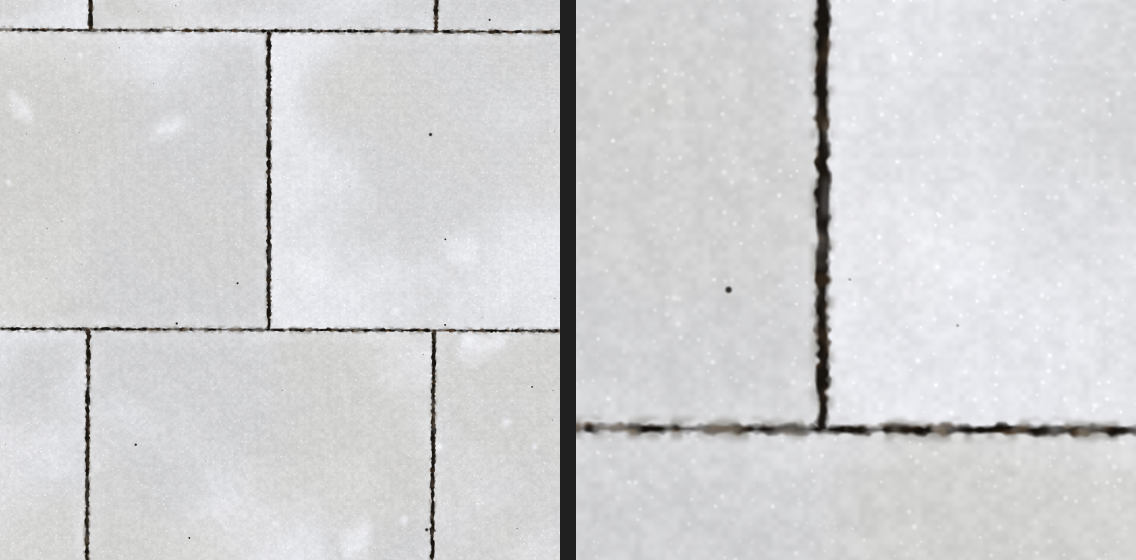
Left, the full canvas; right, a detail of the centre.
Write a WebGL 1 fragment shader that draws this texture.

```glsl
precision highp float;
// Pale concrete slabs in running bond with thin, dark, weathered joints.

uniform vec2 u_resolution;

#define SLAB_SIZE vec2(0.617, 0.534)
#define BED_Y 0.413
#define EVEN_ROW_X 0.480
#define ODD_ROW_X 0.157
#define BED_HALF_WIDTH 0.0023
#define HEAD_HALF_WIDTH 0.0039
#define JOINT_WOBBLE 0.0028
#define JOINT_SOFTNESS 0.0019
#define GRAIN_AMOUNT 0.075
#define CLOUD_CONTRAST 1.0
#define PIT_CHANCE 0.08

const vec3 CONCRETE = vec3(0.828, 0.830, 0.836);
const vec3 BLEACHED = vec3(0.900, 0.903, 0.922);
const vec3 WARM_GREY = vec3(0.828, 0.824, 0.806);
const vec3 DIRT = vec3(0.49, 0.48, 0.45);
const vec3 RUST = vec3(0.36, 0.27, 0.18);
const vec3 GAP = vec3(0.07, 0.055, 0.04);

float hash(vec2 p) {
  return fract(sin(dot(p, vec2(127.1, 311.7))) * 43758.5453);
}

float noise(vec2 p) {
  vec2 i = floor(p), f = fract(p);
  f = f * f * (3.0 - 2.0 * f);
  return mix(mix(hash(i), hash(i + vec2(1.0, 0.0)), f.x),
             mix(hash(i + vec2(0.0, 1.0)), hash(i + 1.0), f.x), f.y);
}

float fbm(vec2 p) {
  float sum = 0.0, amp = 0.5;
  for (int i = 0; i < 4; i++) {
    sum += amp * noise(p);
    p = p * 2.03 + 17.3;
    amp *= 0.5;
  }
  return sum / 0.9375;
}

// One jittered dot per cell; radius is in cell units, chance is the share filled.
float dots(vec2 p, float cells, float chance, float radius, float softness, float seed) {
  p *= cells;
  vec2 id = floor(p) + seed;
  vec2 centre = 0.25 + 0.5 * vec2(hash(id), hash(id + 5.7));
  float r = radius * mix(0.5, 1.0, hash(id + 9.1));
  float d = length(fract(p) - centre);
  return step(hash(id + 3.3), chance) * (1.0 - smoothstep(r * (1.0 - softness), r, d));
}

// Coverage of a joint, with an edge at least one pixel soft.
float joint(float d, float halfWidth) {
  float soft = max(JOINT_SOFTNESS, 0.75 / u_resolution.y);
  return 1.0 - smoothstep(halfWidth - soft, halfWidth + soft, d);
}

void main() {
  vec2 uv = gl_FragCoord.xy / u_resolution;

  // Slab layout, slightly out of square, with every other row shifted
  float rowPos = (uv.y - BED_Y + 0.004 * uv.x) / SLAB_SIZE.y;
  float row = floor(rowPos);
  float odd = mod(row, 2.0);
  float startX = mix(EVEN_ROW_X, ODD_ROW_X + 0.007 * (uv.y - 0.3), odd);
  float columnPos = (uv.x - startX) / SLAB_SIZE.x;
  vec2 slab = vec2(floor(columnPos), row);
  float headId = floor(columnPos + 0.5);

  // Distances to the joints, roughened along their length
  float ragged = noise(uv * 130.0) + 0.9 * noise(uv * 270.0) - 0.95;
  float headDist = abs(columnPos - headId) * SLAB_SIZE.x;
  float bedDist = abs(rowPos - floor(rowPos + 0.5)) * SLAB_SIZE.y;
  float nearest = min(headDist, bedDist);

  // Surface: clouds, warm patches and a tone for each slab
  vec2 local = uv + 3.7 * hash(slab);
  float tone = hash(slab + 21.4) - 0.5;
  float cloud = smoothstep(0.38, 0.72, fbm(local * 4.0) + 0.12 * tone);
  vec3 colour = mix(CONCRETE, BLEACHED, CLOUD_CONTRAST * cloud);
  float warm = smoothstep(0.42, 0.66, fbm(local * 2.6 + 40.0));
  colour = mix(colour, WARM_GREY, 0.6 * warm);
  colour += 0.02 * tone;

  // Bleached blotches with frayed outlines, and a pale band along slab edges
  vec2 warp = 0.10 * vec2(fbm(uv * 11.0), fbm(uv * 11.0 + 31.0));
  float blotch = dots(uv + warp, 4.0, 0.45, 0.25, 1.0, 11.0);
  blotch += dots(uv + 0.2 * warp, 17.0, 0.06, 0.25, 1.0, 43.0);
  float band = (1.0 - smoothstep(0.008, 0.035, nearest)) * noise(uv * 30.0);
  colour = mix(colour, BLEACHED + 0.035, clamp(0.8 * blotch + 0.4 * band, 0.0, 1.0));

  // Sandy grain and light flecks of uneven strength
  float grain = 0.55 * noise(uv * 270.0) + 0.45 * noise(uv * 130.0 + 60.0) - 0.5;
  colour += GRAIN_AMOUNT * grain;
  float flecks = dots(uv, 83.0, 0.30, 0.25, 1.0, 71.0);
  flecks += dots(uv + 0.371, 118.0, 0.30, 0.30, 1.0, 29.0);
  colour += 0.10 * flecks * noise(uv * 60.0 + 4.0);

  // Small dark pits
  float pits = dots(uv, 11.0, PIT_CHANCE, 0.05, 0.8, 5.0);
  pits += 0.4 * dots(uv, 31.0, 0.04, 0.08, 1.0, 87.0);
  colour = mix(colour, GAP, 0.85 * min(pits, 1.0));

  // Dirt bleeding out of the joints
  float fringe = 1.0 - smoothstep(0.002, 0.010, nearest);
  colour = mix(colour, DIRT, 0.6 * fringe * smoothstep(0.3, 0.9, noise(uv * 150.0 + 9.0)));

  // Open joints: wide dark head joints, thinner crumbling bed joints
  float headWidth = HEAD_HALF_WIDTH * mix(0.75, 1.2, hash(vec2(headId, row) + 2.6));
  float head = joint(headDist + JOINT_WOBBLE * ragged, headWidth);
  float bed = joint(bedDist + 0.8 * JOINT_WOBBLE * ragged, BED_HALF_WIDTH);
  float crumbs = 0.5 * noise(uv * vec2(170.0, 90.0)) + 0.5 * noise(uv * vec2(45.0, 15.0));
  bed *= mix(0.55, 1.0, smoothstep(0.25, 0.65, crumbs));
  head *= mix(0.8, 1.0, smoothstep(0.2, 0.5, crumbs));
  float rust = smoothstep(0.45, 0.85, noise(uv * 120.0 + 13.0));
  vec3 filling = mix(GAP, RUST, rust * mix(0.75, 0.35, head));
  colour = mix(colour, filling, max(0.97 * head, bed));

  gl_FragColor = vec4(clamp(colour, 0.0, 1.0), 1.0);
}
```
